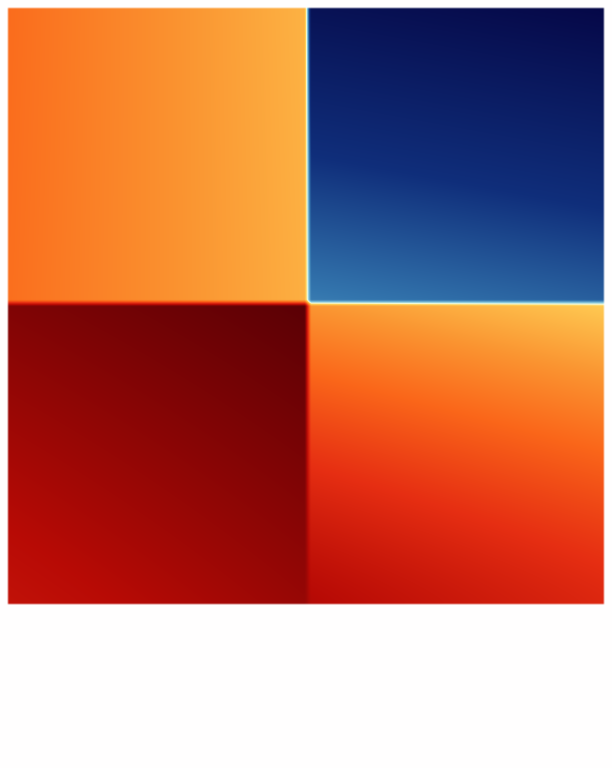
Write a WebGL 1 fragment shader that draws this background.

```glsl
precision highp float;

uniform vec2 u_resolution;

// Layout, in units of the canvas height
const float ASPECT = 0.797;
const vec2 PANEL_MIN = vec2(0.0104, 0.2135);
const vec2 PANEL_MAX = vec2(0.7865, 0.9896);
const vec2 CROSS = vec2(0.4010, 0.6055);
const float SEAM_WIDTH = 0.0052;
const float BORDER_WIDTH = 0.0018;

// Heat at the corners of each quadrant: bottom left, bottom right, top left, top right
const vec4 HEAT_TOP_LEFT = vec4(0.685, 0.575, 0.690, 0.570);
const vec4 HEAT_TOP_RIGHT = vec4(0.260, 0.220, 0.040, 0.000);
const vec4 HEAT_BOTTOM_LEFT = vec4(0.880, 0.935, 0.960, 1.000);
const vec4 HEAT_BOTTOM_RIGHT = vec4(0.905, 0.820, 0.615, 0.530);
const float EMBER_CURVE = 1.3;

// Palette from cold to hot
const vec3 NAVY = vec3(0.02, 0.03, 0.28);
const vec3 COBALT = vec3(0.06, 0.18, 0.48);
const vec3 STEEL = vec3(0.20, 0.46, 0.68);
const vec3 ICE = vec3(0.55, 0.80, 0.88);
const vec3 CREAM = vec3(0.95, 0.98, 0.85);
const vec3 GOLD = vec3(1.00, 0.82, 0.34);
const vec3 AMBER = vec3(0.98, 0.58, 0.19);
const vec3 ORANGE = vec3(0.98, 0.40, 0.10);
const vec3 SCARLET = vec3(0.90, 0.18, 0.07);
const vec3 CRIMSON = vec3(0.72, 0.04, 0.02);
const vec3 MAROON = vec3(0.35, 0.00, 0.02);
const vec3 PAPER = vec3(1.00, 0.995, 0.995);

float ramp(float from, float to, float x) {
  return clamp((x - from) / (to - from), 0.0, 1.0);
}

float bilinear(vec4 corners, vec2 t) {
  vec2 row = mix(corners.xy, corners.zw, t.y);
  return mix(row.x, row.y, t.x);
}

vec3 heatColor(float heat) {
  vec3 color = mix(NAVY, COBALT, ramp(0.00, 0.15, heat));
  color = mix(color, STEEL, ramp(0.15, 0.25, heat));
  color = mix(color, ICE, ramp(0.25, 0.37, heat));
  color = mix(color, CREAM, ramp(0.37, 0.45, heat));
  color = mix(color, GOLD, ramp(0.45, 0.52, heat));
  color = mix(color, AMBER, ramp(0.52, 0.62, heat));
  color = mix(color, ORANGE, ramp(0.62, 0.70, heat));
  color = mix(color, SCARLET, ramp(0.70, 0.80, heat));
  color = mix(color, CRIMSON, ramp(0.80, 0.90, heat));
  return mix(color, MAROON, ramp(0.90, 1.00, heat));
}

// Four smooth fields joined by narrow seams, so the seams sweep the palette
float heatField(vec2 p) {
  vec2 low = clamp((p - PANEL_MIN) / (CROSS - PANEL_MIN), 0.0, 1.0);
  vec2 high = clamp((p - CROSS) / (PANEL_MAX - CROSS), 0.0, 1.0);
  vec2 seam = smoothstep(-SEAM_WIDTH, SEAM_WIDTH, p - CROSS);

  float topLeft = bilinear(HEAT_TOP_LEFT, vec2(low.x, high.y));
  float topRight = bilinear(HEAT_TOP_RIGHT, high);
  float bottomLeft = bilinear(HEAT_BOTTOM_LEFT, low);
  float bottomRight = bilinear(HEAT_BOTTOM_RIGHT, vec2(high.x, pow(low.y, EMBER_CURVE)));

  return mix(mix(bottomLeft, bottomRight, seam.x), mix(topLeft, topRight, seam.x), seam.y);
}

// Soft coverage of the square panel
float panelMask(vec2 p) {
  vec2 inside = min(p - PANEL_MIN, PANEL_MAX - p);
  float softness = max(BORDER_WIDTH, 0.75 / u_resolution.y);
  vec2 cover = smoothstep(-softness, softness, inside);
  return cover.x * cover.y;
}

void main() {
  vec2 p = gl_FragCoord.xy / u_resolution * vec2(ASPECT, 1.0);
  vec3 color = mix(PAPER, heatColor(heatField(p)), panelMask(p));
  gl_FragColor = vec4(color, 1.0);
}
```
